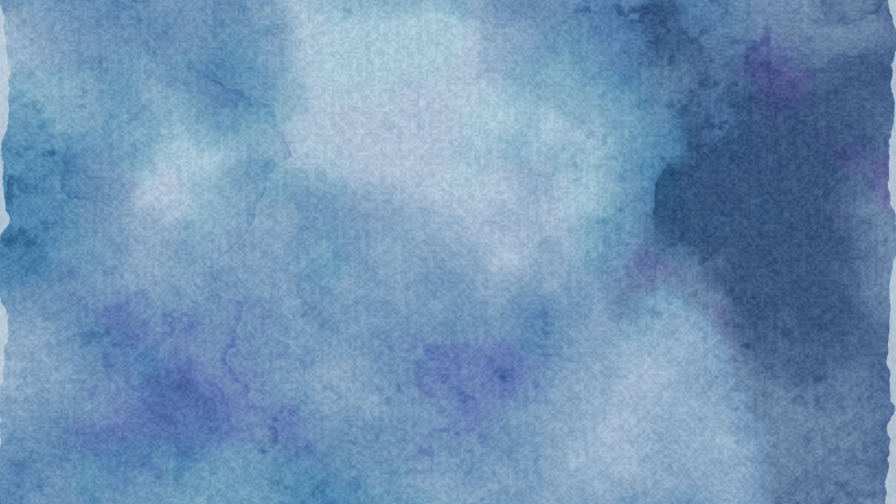
This texture is drawn by a WebGL 2 fragment shader. Its source:

```glsl
#version 300 es
precision highp float;

uniform vec2 u_resolution;
out vec4 fragColor;

#define BASE_TONE 0.47
#define BLOOM_AMOUNT 0.95
#define WARP_AMOUNT 0.22
#define SPECKLE_AMOUNT 0.13
#define GRAIN_SCALE 230.0
#define GRAIN_AMOUNT 0.10
#define BACKRUN_AMOUNT 0.20
#define WASH_COUNT 12

float hash(vec2 p) {
    return fract(sin(dot(p, vec2(127.1, 311.7))) * 43758.5453);
}

float noise(vec2 p) {
    vec2 cell = floor(p), f = fract(p);
    f = f * f * (3.0 - 2.0 * f);
    return mix(mix(hash(cell), hash(cell + vec2(1, 0)), f.x),
               mix(hash(cell + vec2(0, 1)), hash(cell + vec2(1, 1)), f.x), f.y);
}

float fbm(vec2 p) {
    float sum = 0.0, amplitude = 0.5;
    for (int i = 0; i < 5; i++) {
        sum += amplitude * noise(p);
        p = mat2(1.6, 1.2, -1.2, 1.6) * p + 7.3;
        amplitude *= 0.5;
    }
    return sum / 0.97;
}

// Broad washes: centre, radius, pigment (negative lifts the paint)
const vec4 washes[WASH_COUNT] = vec4[](
    vec4(0.46, 0.84, 0.15, 0.42), vec4(0.20, 0.90, 0.17, 0.24),
    vec4(0.27, 0.20, 0.22, 0.25), vec4(0.62, 0.50, 0.15, 0.27),
    vec4(0.92, 0.25, 0.18, 0.22), vec4(1.50, 0.56, 0.20, 0.42),
    vec4(1.35, 0.97, 0.14, 0.35), vec4(1.68, 0.82, 0.26, 0.30),
    vec4(1.65, 0.26, 0.26, 0.28), vec4(0.86, 0.72, 0.36, -0.46),
    vec4(1.22, 0.12, 0.22, -0.38), vec4(0.33, 0.66, 0.13, -0.15));

float washTone(vec2 p) {
    float tone = BASE_TONE;
    for (int i = 0; i < WASH_COUNT; i++) {
        vec2 d = (p - washes[i].xy) / washes[i].z;
        tone += washes[i].w * exp(-dot(d, d));
    }
    return tone;
}

// Pale paper to deep navy
vec3 pigment(float t) {
    vec3 c = mix(vec3(0.68, 0.76, 0.84), vec3(0.53, 0.65, 0.76), smoothstep(0.0, 0.34, t));
    c = mix(c, vec3(0.43, 0.58, 0.72), smoothstep(0.30, 0.55, t));
    c = mix(c, vec3(0.33, 0.50, 0.68), smoothstep(0.53, 0.77, t));
    return mix(c, vec3(0.20, 0.33, 0.50), smoothstep(0.72, 1.0, t));
}

void main() {
    vec2 p = gl_FragCoord.xy / u_resolution.y;
    float aspect = u_resolution.x / u_resolution.y;
    float pixel = 1.0 / u_resolution.y;

    // Wet, cloudy diffusion
    vec2 warp = vec2(fbm(p * 4.0 + 3.1), fbm(p * 4.0 + 19.7)) - 0.5;
    vec2 q = p + WARP_AMOUNT * warp;
    float tone = washTone(vec2(q.x * 1.7778 / aspect, q.y));
    tone += BLOOM_AMOUNT * (fbm(q * 3.5 + 11.0) - 0.5);
    tone += 0.25 * (fbm(p * 16.0 + 5.0) - 0.5);

    // Granulated pigment settling in small pits
    float pits = smoothstep(0.56, 0.80, noise(p * 48.0) * 0.6 + noise(p * 95.0 + 4.0) * 0.4);
    tone += SPECKLE_AMOUNT * pits * smoothstep(0.25, 0.65, fbm(p * 5.0 + 40.0));

    // Backruns: crisp on one side, fading on the other
    float front = fbm(p * 2.8 + 0.25 * warp + 27.0) - 0.56;
    float crisp = smoothstep(-0.004, 0.004, front) * exp(-max(front, 0.0) * 38.0);
    float patchy = smoothstep(0.53, 0.68, noise(p * 3.2 + 61.0));
    tone += BACKRUN_AMOUNT * crisp * patchy;

    vec3 color = pigment(tone);

    // Slate on the right, violet and teal drifts elsewhere
    float side = p.x / aspect + 0.6 * (fbm(p * 3.0 + 71.0) - 0.5);
    float slate = smoothstep(0.60, 0.86, side) * smoothstep(0.38, 0.62, tone);
    vec3 slateColor = mix(vec3(0.42, 0.51, 0.63), vec3(0.24, 0.34, 0.50), smoothstep(0.5, 1.0, tone));
    color = mix(color, slateColor, 0.8 * slate);
    float violet = smoothstep(0.52, 0.72, fbm(p * 4.5 + 83.0)) * smoothstep(0.4, 0.7, tone);
    color += violet * vec3(0.02, -0.04, 0.01);
    float teal = smoothstep(0.50, 0.70, fbm(p * 4.0 + 97.0)) * (1.0 - slate);
    color += teal * vec3(-0.025, 0.02, 0.005);

    // Paper grain
    float grain = noise(p * GRAIN_SCALE) + 0.5 * noise(p * GRAIN_SCALE * 0.5 + 9.0) - 0.75;
    color += GRAIN_AMOUNT * grain * vec3(1.0, 0.95, 0.85);

    // Bare paper along the ragged side edges
    float border = min(p.x, aspect - p.x);
    float ragged = 0.055 * (fbm(vec2(p.x * 9.0, p.y * 14.0) + 50.0) - 0.36);
    float bare = 1.0 - smoothstep(-pixel, pixel, border - ragged);
    color = mix(color, vec3(0.75, 0.81, 0.86) + 0.05 * grain, 0.85 * bare);

    fragColor = vec4(clamp(color, 0.0, 1.0), 1.0);
}
```
